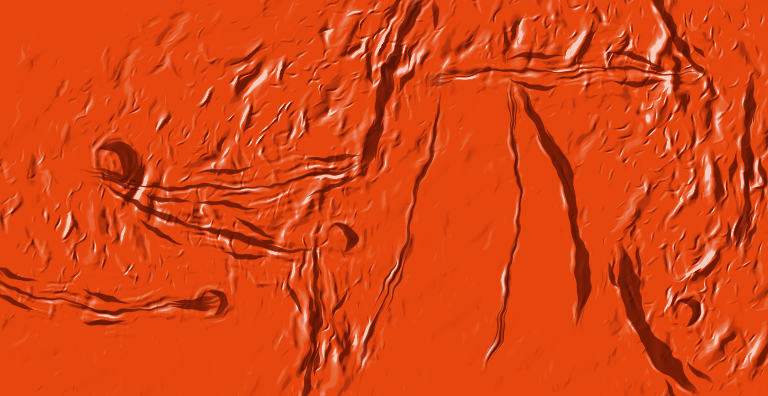
Give the GLSL for this texture, as a Shadertoy shader.

```glsl
// Glossy orange plastic film, crumpled and torn into pleated folds with dark shadows.

const vec3 BASE = vec3(0.9, 0.27, 0.05);
const vec3 SHADE = vec3(0.71, 0.2, 0.05);
const vec3 DARK = vec3(0.45, 0.1, 0.02);
const vec3 LIGHT = vec3(0.91, 0.38, 0.19);
const vec3 PALE = vec3(0.92, 0.5, 0.38);
const vec3 GLINT = vec3(0.97, 0.79, 0.73);
const vec2 LIGHT_DIR = vec2(-0.8, 0.6);

// Main folds: start and end points, in canvas heights
const int FOLDS = 12;
const vec4 ENDS[FOLDS] = vec4[](
  vec4(1.06, 1.02, 0.92, 0.57), vec4(1.3, 0.79, 1.46, 0.17),
  vec4(1.28, 0.8, 1.22, 0.05), vec4(1.12, 0.79, 0.9, 0.05),
  vec4(0.2, 0.57, 0.94, 0.6), vec4(0.24, 0.54, 0.82, 0.36),
  vec4(-0.05, 0.31, 0.57, 0.25), vec4(0.8, 0.38, 0.77, -0.03),
  vec4(1.56, 0.39, 1.77, 0), vec4(1.64, 1.03, 1.78, 0.8),
  vec4(1.89, 0.82, 1.86, 0.36), vec4(1.08, 0.8, 1.8, 0.81));
// Bend, shadow width, reach of the pleats
const vec3 SHAPE[FOLDS] = vec3[](
  vec3(-0.01, 0.034, 0.055), vec3(0.065, 0.036, 0.012),
  vec3(0.055, 0.008, 0.008), vec3(0.02, 0.008, 0.014),
  vec3(-0.06, 0.009, 0.045), vec3(-0.03, 0.016, 0.045),
  vec3(-0.06, 0.009, 0.035), vec3(0.01, 0.018, 0.06),
  vec3(-0.04, 0.05, 0.04), vec3(-0.01, 0.022, 0.03),
  vec3(0.015, 0.024, 0.035), vec3(0.02, 0.006, 0.035));

// Crumpled areas: centre and radii
const int ZONES = 7;
const vec4 ZONE[ZONES] = vec4[](
  vec4(0.58, 0.72, 0.32, 0.17), vec4(0.9, 0.84, 0.16, 0.24),
  vec4(1.72, 0.72, 0.24, 0.25), vec4(1.8, 0.34, 0.2, 0.3),
  vec4(0.3, 0.42, 0.38, 0.17), vec4(0.83, 0.2, 0.11, 0.28),
  vec4(1.45, 0.92, 0.36, 0.1));

// Puckered pits: centre and radius
const int PITS = 4;
const vec3 PIT[PITS] = vec3[](
  vec3(0.87, 0.4, 0.034), vec3(0.29, 0.59, 0.055),
  vec3(1.73, 0.21, 0.036), vec3(0.54, 0.24, 0.028));

vec2 hash2(vec2 p) {
  vec3 q = fract(p.xyx * vec3(0.1031, 0.103, 0.0973));
  q += dot(q, q.yzx + 33.33);
  return fract((q.xx + q.yz) * q.zy);
}

// Layered sines that make straight edges ragged
vec2 ragged(vec2 p) {
  vec2 w = 0.006 * sin(p.yx * vec2(19, 23) + 2.0 * sin(p * 11.0));
  w += 0.003 * sin(p.yx * vec2(57, 49) + 3.0 * sin(p * 31.0));
  return p + w + 0.0013 * sin(p.yx * 141.0 + 2.0 * sin(p * 83.0));
}

// Cellular noise: one long, slightly curved dent in each cell
float dents(vec2 p, float scale, float heading) {
  vec2 q = p * scale;
  float h = 0.0;
  for (int n = 0; n < 9; n++) {
    vec2 id = floor(q) + vec2(n % 3, n / 3) - 1.0;
    vec2 d = q - id - hash2(id + scale);
    vec2 s = hash2(id + scale + 71.0) * 2.0 - 1.0;
    float a = heading + 0.6 * s.x;
    float u = dot(d, vec2(cos(a), sin(a)));
    float v = dot(d, vec2(-sin(a), cos(a))) + 0.5 * s.x * u * u;
    h += s.y * abs(s.y) * exp(-4.2 * u * u - 65.0 * v * v);
  }
  return h / scale;
}

// Position along a bent fold (0 to 1) and signed distance across it
vec2 foldSpace(vec2 p, vec4 ends, float bend) {
  vec2 axis = ends.zw - ends.xy, q = p - ends.xy;
  float len = length(axis);
  axis /= len;
  float t = dot(q, axis) / len, tc = clamp(t, 0.0, 1.0);
  return vec2(t, dot(q, vec2(-axis.y, axis.x)) - 4.0 * bend * tc * (1.0 - tc));
}

float taper(float t) {
  return smoothstep(-0.04, 0.12, t) * (1.0 - smoothstep(0.88, 1.04, t));
}

// How strongly the film is crumpled at p
float crumpling(vec2 p) {
  float c = 0.1;
  for (int i = 0; i < ZONES; i++) {
    vec2 d = (p - ZONE[i].xy) / ZONE[i].zw;
    c += 0.9 * exp(-dot(d, d) * 1.1);
  }
  return min(c, 1.0) * (0.8 + 0.2 * sin(p.x * 13.0 + 2.0 * sin(p.y * 15.0)));
}

// Fine parallel pleats that fan out along a fold
float pleats(vec2 f, float reach, float k) {
  float fan = f.y * (135.0 + 45.0 * sin(f.x * 5.0 + k));
  float wave = sin(fan + 3.0 * sin(f.x * 7.0 + k)) + 0.4 * sin(fan * 2.3 + 5.0 * sin(f.x * 6.0));
  float strength = 0.6 + 0.4 * sin(f.x * 19.0 + 50.0 * f.y + k);
  return wave * strength * taper(f.x) * exp(-abs(f.y) / reach);
}

// Height of the film: dents, slow swells, pleats and puckers
float relief(vec2 p, float crumple) {
  vec2 w = ragged(p);
  float heading = 1.05 + 0.4 * p.x + 0.5 * sin(3.0 * p.y + 2.0 * p.x);
  float h = crumple * (0.3 * dents(w, 8.0, heading)
    + 0.3 * dents(w, 17.0, heading + 0.2) + 0.24 * dents(w, 37.0, heading - 0.3));
  float swell = max(0.0, sin(p.x * 5.0 + 3.0 * sin(p.y * 4.0)));
  h += 0.002 * swell * sin(dot(p, vec2(-22, 58)) + 3.0 * sin(p.x * 7.0 + p.y * 4.0));
  for (int i = 0; i < FOLDS; i++)
    h += 0.0056 * pleats(foldSpace(w, ENDS[i], SHAPE[i].x), SHAPE[i].z, float(i));
  for (int i = 0; i < PITS; i++) {
    float d = length(w - PIT[i].xy) - PIT[i].z;
    h += 0.0034 * sin(d * 230.0 + 2.0 * sin(w.x * 60.0)) * exp(-abs(d) / 0.02);
  }
  return h;
}

// Colour for a slope towards (+) or away from (-) the light
vec3 film(float s) {
  vec3 c = mix(BASE, LIGHT, smoothstep(0.08, 0.32, s));
  c = mix(c, PALE, smoothstep(0.36, 0.6, s));
  c = mix(c, GLINT, smoothstep(0.6, 0.9, s));
  c = mix(c, SHADE, smoothstep(0.08, 0.34, -s));
  return mix(c, DARK, smoothstep(0.4, 0.7, -s));
}

void mainImage(out vec4 fragColor, in vec2 fragCoord) {
  vec2 p = fragCoord / iResolution.y, w = ragged(p);
  float soft = max(0.002, 0.6 / iResolution.y), shadow = 0.0;
  float crumple = crumpling(p);
  vec2 e = LIGHT_DIR * 0.0012;
  float slope = (relief(p - e, crumple) - relief(p + e, crumple)) / 0.0024;

  // Shadows, thin side strands and shiny rims of the folds
  for (int i = 0; i < FOLDS; i++) {
    vec3 s = SHAPE[i];
    vec2 f = foldSpace(w, ENDS[i], s.x);
    float k = float(i), ends = taper(f.x);
    float wide = 0.5 * s.y * ends * (0.8 + 0.3 * sin(f.x * 15.0 + 2.0 * k));
    float drift = s.z * (0.7 + 0.5 * sin(f.x * 6.0 + k));
    float thin = min(0.007, 0.2 * s.z) * sin(f.x * 17.0 + 3.0 * k);
    float edge = min(abs(f.y) - wide, abs(abs(f.y) - drift) - thin);
    shadow = max(shadow, ends * (1.0 - smoothstep(-soft, soft, edge)));
    float rim = (f.y + wide + 0.006) / 0.004;
    slope += 0.6 * ends * exp(-rim * rim) * max(0.0, sin(f.x * 27.0 + k) + 0.3);
  }

  // Crescent shadows inside the pits
  for (int i = 0; i < PITS; i++) {
    vec2 q = w - PIT[i].xy;
    float r = PIT[i].z;
    float edge = max(length(q) - r, r - length(q + vec2(0.7, 0.25) * r));
    shadow = max(shadow, 1.0 - smoothstep(-soft, soft, edge));
  }

  vec3 shaded = DARK * (1.0 + 0.3 * clamp(slope, -0.8, 0.8));
  fragColor = vec4(mix(film(slope), shaded, 0.95 * shadow), 1.0);
}
```
